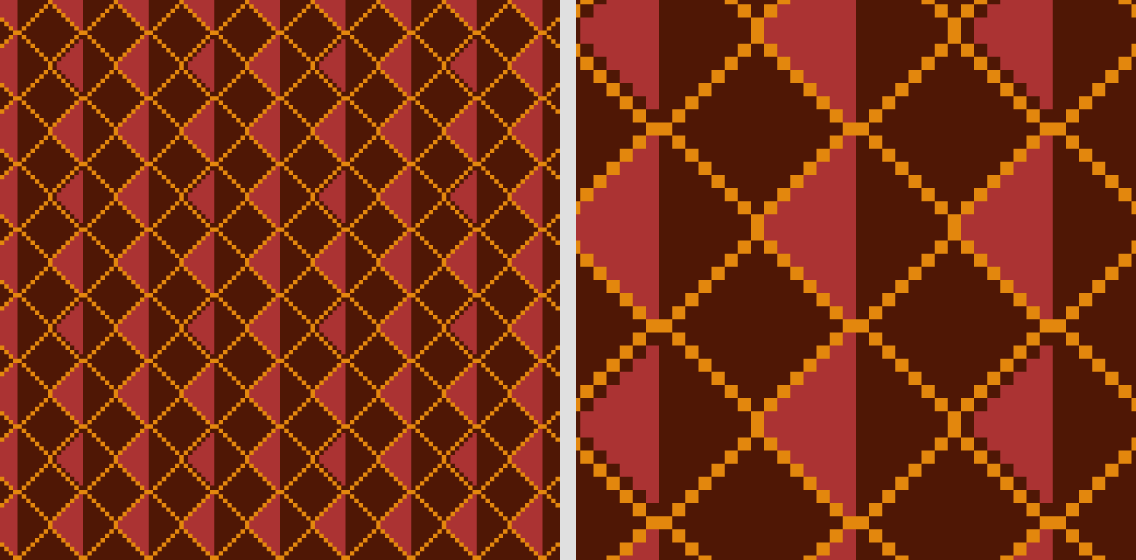
Left: the whole. Right: its middle third, enlarged.
Reproduce this pattern procedurally as a Shadertoy shader.

```glsl
// Pixel-stepped diamond lattice with red half-diamonds on dark brown.

// Colour at a point measured in blocks, right and down from the top left.
vec3 latticeColor(vec2 point) {
    vec2 block = floor(point) - vec2(4.0, 7.0);
    vec2 tile = floor((block + 0.5) / 15.0);
    vec2 local = block - 15.0 * tile;

    // Rows between this block and the stepped line; zero lies on the line.
    float lineRow = min(local.x, 14.0 - local.x);
    float row = min(local.y, 15.0 - local.y);
    float depth = row - lineRow;

    // Every second tile of every second row has a smaller red half.
    vec2 parity = mod(tile, 2.0);
    float inset = parity.x + parity.y < 0.5 ? 1.0 : 0.0;

    vec3 color = vec3(0.31, 0.09, 0.02);
    if (local.x > 7.5 && depth > inset + 0.5) color = vec3(0.67, 0.20, 0.20);
    if (abs(depth) < 0.5) color = vec3(0.89, 0.53, 0.05);
    return color;
}

void mainImage(out vec4 fragColor, in vec2 fragCoord) {
    // Average a 4 by 4 grid of samples to smooth the block edges.
    vec3 sum = vec3(0.0);
    for (int j = 0; j < 4; j++) {
        for (int i = 0; i < 4; i++) {
            vec2 offset = (vec2(i, j) + 0.5) / 4.0 - 0.5;
            vec2 position = (fragCoord + offset) / iResolution.y;
            sum += latticeColor(128.0 * vec2(position.x, 1.0 - position.y));
        }
    }
    fragColor = vec4(sum / 16.0, 1.0);
}
```
